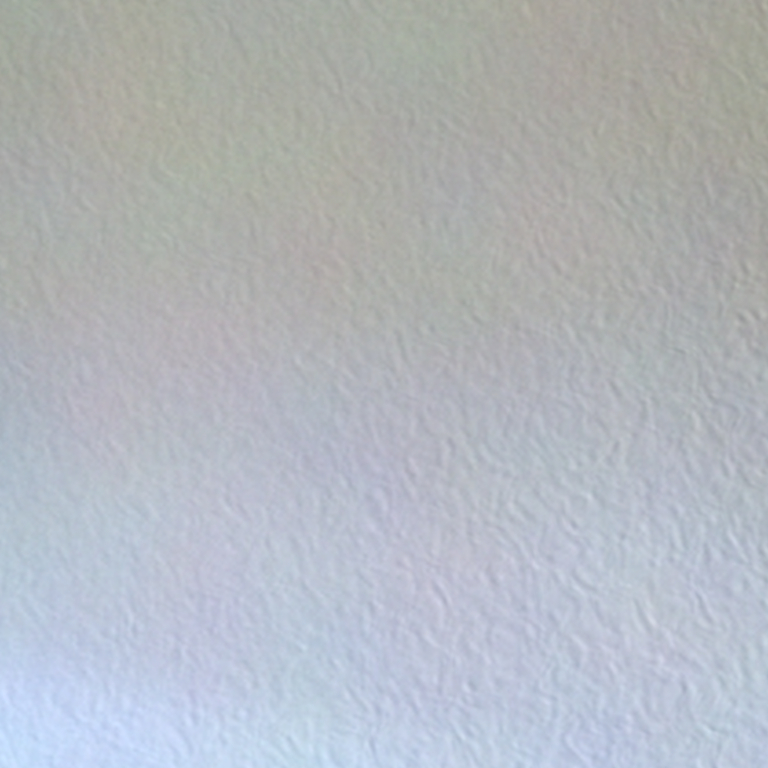
Reproduce this texture procedurally as a three.js fragment shader.

```glsl
// Softly lit plaster wall: a warm grey to pale blue gradient with faint colour blotches.
// Fine relief comes from embossed value noise, stretched along a steep slant and
// strongest at the lower right; a little soft coloured grain lies on top.
varying vec2 vUv;

float hash(vec2 p) {
  return fract(sin(dot(p, vec2(127.1, 311.7))) * 43758.5453);
}

float noise(vec2 p) {
  vec2 cell = floor(p);
  vec2 f = fract(p);
  f = f * f * (3.0 - 2.0 * f);
  float low = mix(hash(cell), hash(cell + vec2(1.0, 0.0)), f.x);
  float high = mix(hash(cell + vec2(0.0, 1.0)), hash(cell + vec2(1.0, 1.0)), f.x);
  return mix(low, high, f.y);
}

// Three independent noise channels, centred on zero
vec3 colourNoise(vec2 p) {
  return vec3(noise(p), noise(p + 37.3), noise(p + 81.7)) - 0.5;
}

// Height of the plaster: bumps longer along the slant than across it
float plaster(vec2 p) {
  vec2 warp = vec2(noise(p * 28.0), noise(p * 28.0 + 19.0)) - 0.5;
  p += warp * 0.016;
  vec2 slanted = vec2(dot(p, vec2(0.89, 0.45)), dot(p, vec2(-0.45, 0.89)));
  float bumps = noise(slanted * vec2(105.0, 62.0));
  float pits = noise(slanted * vec2(170.0, 115.0) + 43.0);
  return bumps * 0.65 + pits * 0.35;
}

// Wall colour from the warm top to the bluish foot
vec3 wallColour(float depth) {
  vec3 c = mix(vec3(0.665, 0.667, 0.635), vec3(0.69, 0.69, 0.685), smoothstep(0.1, 0.38, depth));
  c = mix(c, vec3(0.71, 0.72, 0.76), smoothstep(0.34, 0.56, depth));
  c = mix(c, vec3(0.735, 0.767, 0.825), smoothstep(0.52, 0.74, depth));
  c = mix(c, vec3(0.735, 0.772, 0.85), smoothstep(0.72, 0.88, depth));
  return mix(c, vec3(0.77, 0.83, 0.92), smoothstep(0.87, 1.06, depth));
}

void main() {
  vec2 p = vUv;

  // Broad light, cooler toward the lower left
  float depth = 1.0 - p.y;
  depth += 0.2 * (0.5 - p.x) * depth + 0.08 * (noise(p * 3.5 + 7.0) - 0.5);
  vec3 colour = wallColour(depth);

  // Daylight glow in the corner, slight shade at the left and right edges
  float glow = exp(-dot(p * vec2(3.2, 4.0), p * vec2(3.2, 4.0)));
  colour += vec3(0.01, 0.035, 0.05) * glow;
  colour -= 0.025 * smoothstep(0.65, 1.0, p.x) * smoothstep(0.1, 0.5, p.y);
  colour -= vec3(0.025, 0.01, 0.01) * smoothstep(0.16, 0.0, p.x) * smoothstep(0.1, 0.4, p.y);

  // Soft tinted blotches
  colour += 0.026 * colourNoise(p * 7.0) + 0.014 * colourNoise(p * 19.0 + 11.0);

  // Emboss the relief with light raking across the slant
  vec2 toLight = vec2(-0.0032, -0.0012);
  float slope = plaster(p - toLight) - plaster(p + toLight);
  float strength = 0.05 + 0.065 * smoothstep(-0.35, 0.75, p.x - p.y);
  colour += slope * strength * vec3(1.0, 0.98, 0.95);

  // Faint soft grain, partly coloured
  colour += 0.024 * (noise(p * 210.0 + 5.0) - 0.5);
  colour += 0.016 * colourNoise(p * 150.0 + 61.0);

  gl_FragColor = vec4(colour, 1.0);
}
```
